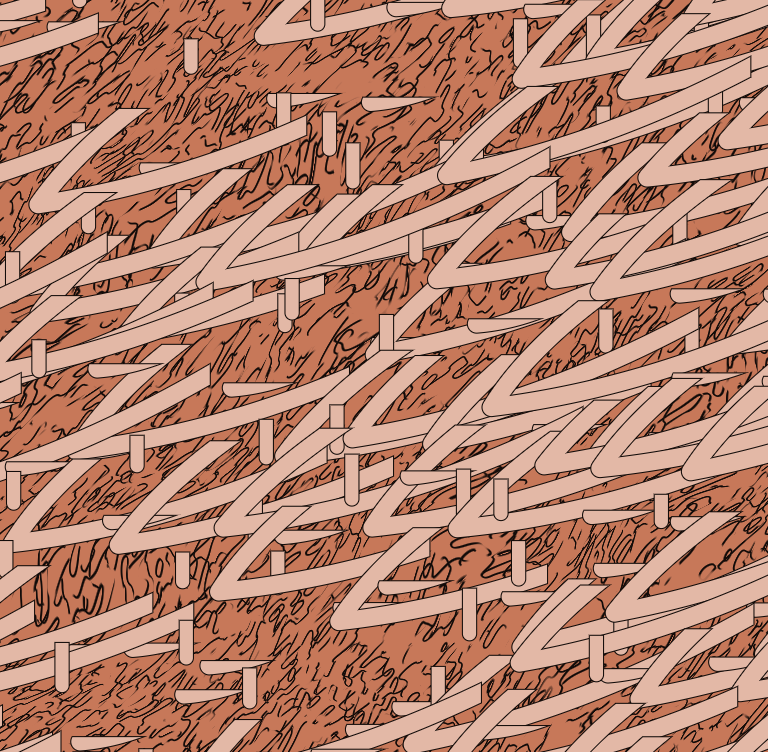
This pattern is drawn by a Shadertoy shader. Its source:

```glsl
#define CELL 0.128
#define HALF_WIDTH 0.0117
#define OUTLINE 0.0014
#define DENSITY_LEFT 0.6
#define DENSITY_RIGHT 0.98
#define SCRAP_DENSITY 0.65
#define SCRATCH_FREQ vec2(34.0, 135.0)
#define SCRATCH_WIDTH 0.0023
#define SCRATCH_BREAKS 0.46
#define BLUSH vec3(0.89, 0.72, 0.65)
#define CLAY vec3(0.78, 0.47, 0.35)
#define INK vec3(0.07, 0.045, 0.035)

vec4 hash4(vec2 p) {
    vec4 q = fract(p.xyxy * vec4(0.1031, 0.1030, 0.0973, 0.1099));
    q += dot(q, q.wzxy + 33.33);
    return fract((q.xxyz + q.yzzw) * q.zywx);
}

float valueNoise(vec2 p) {
    vec2 i = floor(p), f = fract(p);
    f = f * f * (3.0 - 2.0 * f);
    float low = mix(hash4(i).x, hash4(i + vec2(1, 0)).x, f.x);
    float high = mix(hash4(i + vec2(0, 1)).x, hash4(i + vec2(1, 1)).x, f.x);
    return mix(low, high, f.y);
}

float cover(float d, float pixel) {
    return clamp(0.5 - d / pixel, 0.0, 1.0);
}

// Parabolic stroke: round at the start, cut square across x at its end
float sweep(vec2 q, float len, float slope, float bend) {
    float x = max(q.x, 0.0);
    float tilt = slope + 2.0 * bend * x;
    float along = abs(q.y - slope * q.x - bend * x * x) / sqrt(1.0 + tilt * tilt);
    float d = q.x + slope * q.y < 0.0 ? length(q) : along;
    return max(d - HALF_WIDTH, q.x - len);
}

// Steep short arm and shallow long arm meeting in a rounded corner
float hook(vec2 q, vec4 rnd) {
    float steep = sweep(q.yx, mix(0.085, 0.15, rnd.x), mix(0.6, 0.85, rnd.y), 2.4);
    float shallow = sweep(q, mix(0.26, 0.48, rnd.z), mix(0.09, 0.2, rnd.w), 0.42);
    return min(steep, shallow);
}

// Small sliver with a flat top
float wedge(vec2 q) {
    return max(sweep(q, 0.1, 0.08, 1.8), q.y - 0.006);
}

// Upright peg with a flat top and a round foot
float peg(vec2 q, float height) {
    float halfWidth = 0.75 * HALF_WIDTH;
    if (q.y < 0.0) return length(q) - halfWidth;
    return max(abs(q.x) - halfWidth, q.y - height);
}

void paint(inout vec3 color, float d, float pixel) {
    color = mix(color, INK, cover(d - OUTLINE, pixel));
    color = mix(color, BLUSH, cover(d, pixel));
}

// Thin level lines of stretched noise, broken into short dashes
float scratches(vec2 p, float angle, float pixel) {
    float c = cos(angle), s = sin(angle);
    vec2 q = vec2(c * p.x + s * p.y, c * p.y - s * p.x) * SCRATCH_FREQ + 300.0;
    float n = valueNoise(q);
    vec2 slope = vec2(valueNoise(q + vec2(0.1, 0)), valueNoise(q + vec2(0, 0.1))) - n;
    float d = abs(n - 0.5) / (length(slope * SCRATCH_FREQ) * 10.0 + 1.0);
    float gap = valueNoise(q * vec2(1.3, 0.6) + 90.0);
    float dash = smoothstep(SCRATCH_BREAKS - 0.06, SCRATCH_BREAKS + 0.06, gap);
    return dash * cover(d - 0.5 * SCRATCH_WIDTH, pixel);
}

void mainImage(out vec4 fragColor, in vec2 fragCoord) {
    float pixel = 1.0 / iResolution.y;
    vec2 p = fragCoord * pixel;
    float aspect = iResolution.x * pixel;

    // Scratched ground with bent grain
    vec2 bent = p + 0.05 * vec2(valueNoise(p * 7.0 + 20.0), valueNoise(p * 7.0 + 70.0));
    float ink = max(scratches(bent, 0.75, pixel), scratches(bent + 1.7, 1.05, pixel));
    vec3 color = mix(CLAY, INK, ink);

    // Strokes, painted from top to bottom and from left to right
    vec2 home = floor(p / CELL);
    for (int j = 1; j >= -2; j--) {
        for (int i = -4; i <= 1; i++) {
            vec2 cell = home + vec2(i, j);
            vec4 place = hash4(cell + 50.0);
            vec4 shape = hash4(cell + 117.0);
            vec4 scrap = hash4(cell + 211.0);
            vec4 keep = hash4(cell + 173.0);
            vec2 q = p - cell * CELL;

            if (keep.x < SCRAP_DENSITY) paint(color, wedge(q - scrap.xy * CELL), pixel);
            if (keep.y < SCRAP_DENSITY)
                paint(color, peg(q - scrap.zw * CELL, mix(0.035, 0.06, keep.w)), pixel);

            float side = clamp((cell.x + 1.0) * CELL / aspect, 0.0, 1.0);
            if (keep.z < mix(DENSITY_LEFT, DENSITY_RIGHT, side))
                paint(color, hook(q - place.xy * CELL, shape), pixel);
        }
    }
    fragColor = vec4(color, 1.0);
}
```
